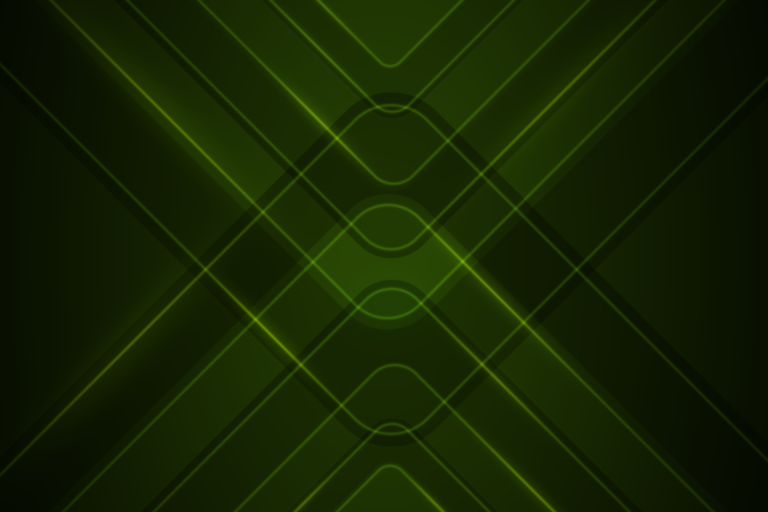
This background is drawn by a Shadertoy shader. Its source:

```glsl
// Two stacks of rounded chevrons, one opening upward and one downward, cross
// over a dark green vignette. Each chevron is a distance function that gives a
// toned fill, a translucent rim, a thin bright outline and a local glow.

const int COUNT = 6;
const vec3 BASE_COLOR = vec3(0.125, 0.215, 0.010);
const vec3 LINE_COLOR = vec3(0.100, 0.165, 0.012);
const vec3 HOT_COLOR  = vec3(0.170, 0.140, 0.000);
const vec3 HALO_COLOR = vec3(0.075, 0.115, 0.000);
const vec3 LENS_COLOR = vec3(0.000, 0.035, 0.005);
const vec2 LENS_CENTER = vec2(0.013, 0.405);
const vec2 LENS_SIZE   = vec2(0.080, 0.055);
const vec2 VIGNETTE    = vec2(2.1, 0.8);
const float LINE_WIDTH = 0.0033;
const float RIM_RATIO  = 0.25;   // rim width relative to the corner radius
const float RIM_TONE   = 0.88;
const float OUTER_TONE_UP   = 0.92;
const float OUTER_TONE_DOWN = 1.00;

// Chevrons from inner to outer: apex depth, corner radius, fill tone, x shift.
const vec4 UP_SHAPES[COUNT] = vec4[COUNT](
    vec4(0.141, 0.028, 1.18, 0.012), vec4(0.238, 0.047, 1.00, 0.016),
    vec4(0.381, 0.053, 1.12, 0.019), vec4(0.516, 0.070, 0.90, 0.014),
    vec4(0.658, 0.088, 1.12, 0.007), vec4(0.889, 0.100, 0.78, 0.014));
const vec4 DOWN_SHAPES[COUNT] = vec4[COUNT](
    vec4(0.104, 0.033, 1.18, 0.012), vec4(0.190, 0.043, 0.92, 0.016),
    vec4(0.312, 0.060, 1.05, 0.021), vec4(0.465, 0.070, 0.92, 0.015),
    vec4(0.635, 0.085, 1.15, 0.008), vec4(0.836, 0.100, 0.78, 0.014));

// Glow on each chevron: x from its axis, length, strength, halo width.
const vec4 UP_GLOWS[COUNT] = vec4[COUNT](
    vec4(-0.13, 0.06, 0.35, 0.010), vec4(-0.14, 0.08, 0.40, 0.010),
    vec4(-0.14, 0.08, 0.80, 0.016), vec4( 0.33, 0.15, 0.60, 0.028),
    vec4(-0.45, 0.18, 0.80, 0.035), vec4(-0.24, 0.09, 0.90, 0.016));
const vec4 DOWN_GLOWS[COUNT] = vec4[COUNT](
    vec4( 0.09, 0.04, 0.60, 0.010), vec4(-0.17, 0.04, 0.50, 0.010),
    vec4( 0.28, 0.10, 0.80, 0.014), vec4( 0.20, 0.09, 0.60, 0.014),
    vec4( 0.21, 0.12, 0.80, 0.016), vec4(-0.53, 0.17, 0.80, 0.040));

float bell(float x) { return exp(-x * x); }

// Signed distance to a right-angled wedge with a round tip, negative inside.
float roundedWedge(vec2 p, float radius) {
    p.x = abs(p.x);
    vec2 v = p - vec2(0.0, radius * sqrt(2.0));
    return v.x < -v.y ? length(v) - radius : (p.x - p.y) * sqrt(0.5);
}

// Fraction of a pixel covered by the inside of a shape.
float coverage(float d, float pixel) {
    return 1.0 - smoothstep(-pixel, pixel, d);
}

// Paints one stack from outer to inner; p.y is the depth from its open edge.
void paintStack(vec2 p, vec4 shapes[COUNT], vec4 glows[COUNT], float pixel,
                inout float tone, inout vec3 light) {
    for (int i = COUNT - 1; i >= 0; i--) {
        vec4 shape = shapes[i];
        vec4 glow = glows[i];
        float x = p.x - shape.w;
        float d = roundedWedge(vec2(x, shape.x - p.y), shape.y);

        // Translucent rim, then the fill
        tone = mix(tone, shape.z * RIM_TONE,
                   coverage(d - RIM_RATIO * shape.y, pixel));
        tone = mix(tone, shape.z, coverage(d, pixel));

        // Outline and glow
        float heat = glow.z * bell((x - glow.x) / glow.y);
        float line = bell(d / max(LINE_WIDTH, pixel));
        float halo = bell(d / glow.w);
        light += line * (LINE_COLOR + HOT_COLOR * heat);
        light += halo * heat * HALO_COLOR;
    }
}

void mainImage(out vec4 fragColor, in vec2 fragCoord) {
    float pixel = 1.0 / iResolution.y;
    vec2 p = (fragCoord - vec2(0.5 * iResolution.x, 0.0)) * pixel;

    float upTone = OUTER_TONE_UP;
    float downTone = OUTER_TONE_DOWN;
    vec3 light = vec3(0.0);
    paintStack(vec2(p.x, 1.0 - p.y), UP_SHAPES, UP_GLOWS, pixel, upTone, light);
    paintStack(p, DOWN_SHAPES, DOWN_GLOWS, pixel, downTone, light);

    // Cool tint in the lower lens
    light += LENS_COLOR * bell(length((p - LENS_CENTER) / LENS_SIZE));

    // Wide vignette over the fills, a gentler one over the lines
    vec2 q = p - vec2(0.0, 0.5);
    float fade = exp(-dot(VIGNETTE, q * q));
    vec3 color = BASE_COLOR * upTone * downTone * fade + light * sqrt(fade);
    fragColor = vec4(color, 1.0);
}
```
